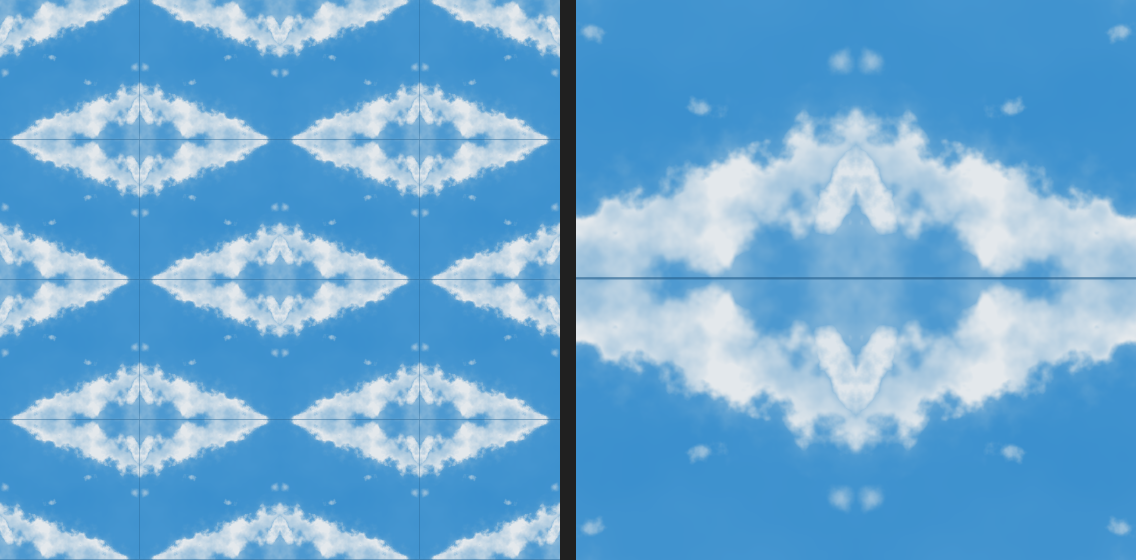
Left: the whole. Right: its middle third, enlarged.
A Shadertoy shader for this pattern:

```glsl
vec2 gradientAt(vec2 cell) {
    float a = 6.2832 * fract(sin(dot(cell, vec2(127.1, 311.7))) * 43758.5);
    return vec2(cos(a), sin(a));
}

float gradientNoise(vec2 p) {
    vec2 i = floor(p), f = fract(p);
    vec2 u = f * f * f * (f * (f * 6.0 - 15.0) + 10.0);
    vec2 e = vec2(0.0, 1.0);
    return mix(mix(dot(gradientAt(i), f),
                   dot(gradientAt(i + e.yx), f - e.yx), u.x),
               mix(dot(gradientAt(i + e.xy), f - e.xy),
                   dot(gradientAt(i + 1.0), f - 1.0), u.x), u.y);
}

float fbm(vec2 p) {
    float sum = 0.0, amp = 0.6;
    for (int i = 0; i < 4; i++) {
        sum += amp * gradientNoise(p);
        p = mat2(1.6, 1.2, -1.2, 1.6) * p + 7.3;
        amp *= 0.47;
    }
    return sum;
}

float segmentDistance(vec2 p, vec2 a, vec2 b) {
    vec2 ab = b - a;
    return length(p - a - ab * clamp(dot(p - a, ab) / dot(ab, ab), 0.0, 1.0));
}

// Soft detached wisp
float puff(vec2 q, vec2 centre, vec2 radius, float rough) {
    return 0.55 * smoothstep(1.2, 0.0, length((q - centre) / radius) + rough);
}

// Cloud opacity in one mirrored quadrant, q in 0..0.5
float cloudOpacity(vec2 q) {
    float billow = fbm(q * 22.0 + 3.1);
    float shade = fbm(q * 13.0 + vec2(21.4, 8.7));
    float fluff = fbm(q * 44.0 + 40.0);

    // Ragged diamond ring, rounded up at the crown
    float crown = smoothstep(0.1, 0.0, q.x);
    float outer = 0.19 - 0.39 * q.x - q.y + 0.022 * sin(q.x * 6.7) + 0.012 * crown
                + (0.075 - 0.03 * crown) * billow + 0.022 * fluff;
    float inner = q.y - 0.105 + 0.53 * q.x + 0.1 * shade + 0.06 * billow;
    float ring = smoothstep(-0.014, 0.03, outer) * smoothstep(-0.03, 0.035, inner);
    float rim = 1.0 - smoothstep(0.015, 0.06, outer);
    float tone = clamp(0.83 + 0.75 * shade + 0.3 * billow + 0.16 * rim - 0.33 * q.x, 0.5, 1.0);

    // Thin veil around and inside the ring
    float veil = smoothstep(-0.05, 0.04, outer) * clamp(0.26 + 0.7 * shade, 0.08, 0.55);

    // Bright chevron on the axis, melting into the ring
    float leg = segmentDistance(q, vec2(0.0, 0.133), vec2(0.04, 0.073));
    float chevron = 0.97 * smoothstep(0.032, 0.004, leg + 0.04 * billow + 0.015 * fluff);
    chevron *= clamp(0.93 + 0.5 * fluff, 0.0, 1.0);
    tone *= 1.0 - 0.15 * smoothstep(0.07, 0.02, length(q - vec2(0.045, 0.12)));

    float wisps = max(puff(q, vec2(0.0165, 0.26), vec2(0.016, 0.017), 0.8 * fluff),
                      puff(q, vec2(0.178, 0.203), vec2(0.021, 0.011), 1.6 * fluff));
    return max(max(ring * tone, veil), max(chevron, wisps));
}

float hairline(float d) {
    return clamp((0.0007 - abs(d)) * iResolution.y + 0.5, 0.0, 1.0)
         * min(1.0, 0.0014 * iResolution.y);
}

void mainImage(out vec4 fragColor, in vec2 fragCoord) {
    vec2 uv = fragCoord / iResolution.xy;

    // Two interleaved lattices of mirrored clouds
    float opacity = 0.0;
    for (int k = 0; k < 2; k++) {
        vec2 q = abs(fract(uv * 2.0 + 0.5 * float(k)) - 0.5);
        opacity = max(opacity, cloudOpacity(q));
    }

    // Sky with a faint uneven tint, greyer where the cloud is thin
    vec2 fold = abs(fract(uv * 2.0) - 0.5);
    vec3 sky = vec3(0.255, 0.578, 0.812) + vec3(0.06, 0.035, 0.015) * fbm(fold * 5.0);
    vec3 cloud = mix(vec3(0.84, 0.85, 0.86), vec3(0.89, 0.91, 0.925), opacity);
    vec3 color = mix(sky, cloud, opacity);

    // Hairline seams on the mirror axes
    float across = hairline((fract(uv.y * 4.0 - 0.004 + 0.5) - 0.5) / 4.0);
    float down = hairline((fract(uv.x * 2.0 + 0.002) - 0.5) / 2.0);
    color = mix(color, vec3(0.13, 0.36, 0.54), max(0.6 * across, 0.5 * down));

    fragColor = vec4(color, 1.0);
}
```
